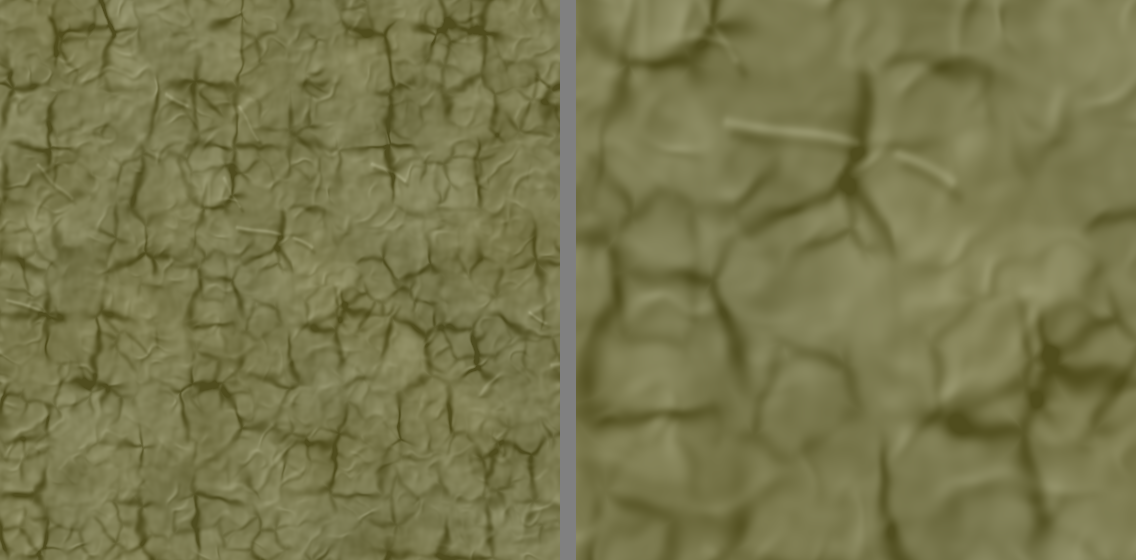
Left: the whole. Right: its middle third, enlarged.
Give the GLSL for this texture, as a WebGL 1 fragment shader.

```glsl
precision highp float;
// Weathered olive hide: blocky plates parted by broken dark cracks (two Voronoi
// layers), with embossed wrinkles from ridged gradient noise and a few pale
// raised creases. All layers add up to one tone that drives a colour ramp.
uniform vec2 u_resolution;

const vec3 CRACK_OLIVE = vec3(0.34, 0.33, 0.15);
const vec3 PALE_OLIVE = vec3(0.565, 0.56, 0.40);
const vec2 TO_LIGHT = vec2(-0.0028, 0.0042);

vec2 hash2(vec2 p) {
  vec3 q = fract(p.xyx * vec3(0.1031, 0.1030, 0.0973));
  q += dot(q, q.yzx + 33.33);
  return fract((q.xx + q.yz) * q.zy);
}

float cornerSlope(vec2 cell, vec2 corner, vec2 f) {
  return dot(hash2(cell + corner) * 2.0 - 1.0, f - corner);
}

// Gradient noise, roughly -0.7 to 0.7
float gnoise(vec2 p) {
  vec2 i = floor(p), f = fract(p);
  vec2 u = f * f * f * (f * (f * 6.0 - 15.0) + 10.0);
  float low = mix(cornerSlope(i, vec2(0.0), f), cornerSlope(i, vec2(1.0, 0.0), f), u.x);
  float high = mix(cornerSlope(i, vec2(0.0, 1.0), f), cornerSlope(i, vec2(1.0), f), u.x);
  return 1.3 * mix(low, high, u.y);
}

float fbm(vec2 p) {
  float sum = 0.0, amp = 0.5;
  for (int k = 0; k < 4; k++) {
    sum += amp * gnoise(p);
    p = mat2(1.6, 1.2, -1.2, 1.6) * p + 17.3;
    amp *= 0.65;
  }
  return sum;
}

float bell(float x, float width) {
  return exp(-x * x / (width * width));
}

// Voronoi plates: x = distance to nearest border, y = random plate value
vec2 plates(vec2 p, float jitter) {
  vec2 cell = floor(p), f = fract(p);
  vec2 nearest = vec2(0.0), nearestId = vec2(0.0);
  float best = 8.0, border = 8.0;
  for (int y = -1; y <= 1; y++) for (int x = -1; x <= 1; x++) {
    vec2 g = vec2(float(x), float(y));
    vec2 r = g + 0.5 + jitter * (hash2(cell + g) - 0.5) - f;
    float d = dot(r, r);
    if (d < best) { best = d; nearest = r; nearestId = g; }
  }
  for (int y = -2; y <= 2; y++) for (int x = -2; x <= 2; x++) {
    vec2 g = nearestId + vec2(float(x), float(y));
    vec2 r = g + 0.5 + jitter * (hash2(cell + g) - 0.5) - f;
    vec2 gap = r - nearest;
    if (dot(gap, gap) > 0.0001) border = min(border, dot(0.5 * (nearest + r), normalize(gap)));
  }
  return vec2(border, hash2(cell + nearestId + 71.0).x);
}

// Thin curved folds that fade in and out along their length
float wrinkles(vec2 p, float scale, float width) {
  float fold = bell(gnoise(p * scale), width);
  return fold * smoothstep(-0.15, 0.25, gnoise(p * scale * 0.6 + 43.0));
}

float relief(vec2 p) {
  return wrinkles(p, 16.0, 0.12) + 0.8 * wrinkles(p + 5.7, 27.0, 0.18)
       + 0.8 * gnoise(p * 44.0);
}

// Sparse raised creases, mostly running down to the right
float creases(vec2 p, float scale, float width) {
  vec2 cell = floor(p * scale);
  float mark = 0.0;
  for (int y = -1; y <= 1; y++) for (int x = -1; x <= 1; x++) {
    vec2 g = cell + vec2(float(x), float(y));
    vec2 rnd = hash2(g + 19.0), pick = hash2(g + 137.0);
    float angle = -0.55 + 1.1 * (rnd.y - 0.5);
    vec2 along = vec2(cos(angle), sin(angle));
    vec2 r = p - (g + 0.2 + 0.6 * rnd) / scale;
    float halfLength = mix(0.015, 0.045, pick.y);
    float d = length(r - along * clamp(dot(r, along), -halfLength, halfLength));
    mark = max(mark, step(pick.x, 0.2) * bell(d, width));
  }
  return mark;
}

void main() {
  vec2 p = gl_FragCoord.xy / min(u_resolution.x, u_resolution.y);
  vec2 wobble = vec2(gnoise(p * 15.0), gnoise(p * 15.0 + 31.0));
  vec2 q = p + 0.010 * wobble + 0.006 * vec2(gnoise(p * 40.0), gnoise(p * 40.0 + 9.0));

  // Broken cracks around large and small plates
  vec2 large = plates(q * vec2(11.5, 9.5) + 3.0, 0.5);
  vec2 small = plates(q * vec2(20.0, 17.0) + 40.0, 0.75);
  float largeMask = smoothstep(-0.25, 0.25, gnoise(p * 9.0 + 11.0));
  float smallMask = smoothstep(-0.1, 0.35, gnoise(p * 12.0 + 57.0));
  float crackWidth = 0.0066 * max(0.45, 1.0 + 1.3 * gnoise(p * 22.0 + 5.0));
  float cracks = 0.72 * largeMask * bell(large.x / 10.5, crackWidth)
               + 0.42 * smallMask * bell(small.x / 18.5, 0.0050);

  // Plate tint, mottling and lit relief
  float plateTint = (large.y - 0.5) * smoothstep(0.0, 0.12, large.x);
  float shade = relief(q) - relief(q + TO_LIGHT);
  vec2 creasePoint = p + 0.009 * wobble;
  float creaseLight = creases(creasePoint, 8.0, 0.0036)
                    - 0.6 * creases(creasePoint + 1.8 * TO_LIGHT, 8.0, 0.0045);
  float tone = 0.71 + 0.18 * plateTint + 0.46 * fbm(p * 7.0)
             + 0.20 * gnoise(q * 23.0 + 29.0) + 0.10 * gnoise(p * vec2(75.0, 50.0))
             + 0.36 * shade + 0.42 * creaseLight - cracks;

  vec3 colour = mix(CRACK_OLIVE, PALE_OLIVE, clamp(tone, -0.12, 1.3));
  float greyPatch = gnoise(p * 6.0 + 83.0);
  colour += greyPatch * vec3(-0.005, 0.0, 0.012);
  gl_FragColor = vec4(colour, 1.0);
}
```
